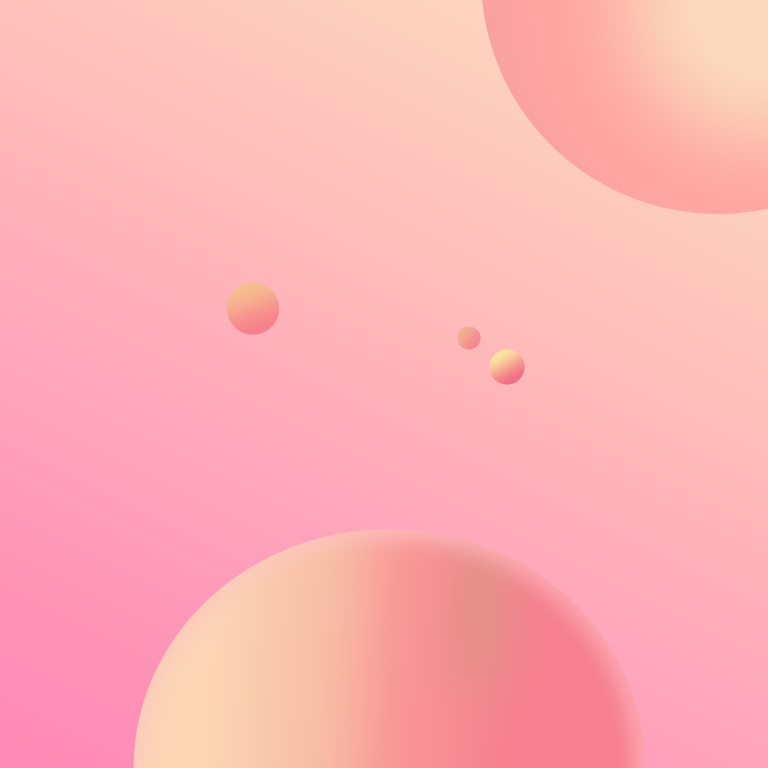
Give the GLSL for this background, as a three.js fragment shader.

```glsl
// Soft peach and pink gradient sky with a large sphere, a glowing dome and three small balls.
varying vec2 vUv;

// Coverage of a shape from its signed distance, with a smooth edge.
float cover(float dist) {
  return 1.0 - smoothstep(-0.001, 0.001, dist);
}

// Diagonal sky: hot pink at the lower left, cream at the upper right.
vec3 skyColor(vec2 p) {
  float t = (p.y + 0.5 * p.x) / 1.5;
  vec3 c = mix(vec3(1.0, 0.54, 0.71), vec3(1.0, 0.575, 0.717), smoothstep(0.0, 0.17, t));
  c = mix(c, vec3(1.0, 0.645, 0.738), clamp((t - 0.15) / 0.2, 0.0, 1.0));
  c = mix(c, vec3(1.0, 0.705, 0.725), clamp((t - 0.35) / 0.17, 0.0, 1.0));
  return mix(c, vec3(0.99, 0.835, 0.745), clamp((t - 0.52) / 0.36, 0.0, 1.0));
}

// Corner sphere: cream core fading to a coral rim.
vec3 sphereColor(vec2 p) {
  float d = length(p - vec2(1.0, 1.0));
  vec3 c = mix(vec3(0.985, 0.85, 0.74), vec3(1.0, 0.65, 0.635), smoothstep(0.08, 0.28, d));
  return mix(c, vec3(0.975, 0.63, 0.63), smoothstep(0.28, 0.38, d));
}

// Dome: cream to coral bands from left to right, with a pale inner rim.
vec3 domeColor(vec2 p, float radius) {
  float x = p.x + 0.06 * (0.15 - p.y);
  vec3 c = mix(vec3(0.985, 0.84, 0.71), vec3(0.97, 0.75, 0.65), smoothstep(0.25, 0.43, x));
  c = mix(c, vec3(0.975, 0.58, 0.585), smoothstep(0.4, 0.55, x));
  c = mix(c, vec3(0.965, 0.5, 0.56), smoothstep(0.52, 0.7, x));

  // Muted fold that fades toward the bottom.
  float fold = exp(-pow((x - 0.625) / 0.05, 2.0)) * smoothstep(0.02, 0.2, p.y);
  c = mix(c, vec3(0.89, 0.57, 0.53), 0.85 * fold);

  float rim = smoothstep(0.84, 1.01, radius);
  vec3 rimColor = mix(vec3(0.99, 0.79, 0.74), vec3(0.99, 0.66, 0.7), smoothstep(0.3, 0.75, p.x));
  return mix(c, rimColor, 0.85 * rim * rim);
}

// Draws a small ball lit along the given direction.
vec3 addBall(vec3 base, vec2 p, vec2 center, float radius, vec2 light, vec3 lit, vec3 shade) {
  vec2 q = (p - center) / radius;
  float t = smoothstep(-0.95, 1.0, dot(q, normalize(light)));
  return mix(base, mix(shade, lit, t), cover(length(p - center) - radius));
}

void main() {
  vec2 p = vUv;
  vec3 color = skyColor(p);

  // Large sphere cut by the upper right corner.
  float sphere = length(p - vec2(0.935, 1.03)) - 0.3086;
  color = mix(color, sphereColor(p), cover(sphere));

  // Elliptical dome rising from the lower edge.
  float domeRadius = length((p - vec2(0.507, 0.0)) / vec2(0.333, 0.311));
  color = mix(color, domeColor(p, domeRadius), cover((domeRadius - 1.0) * 0.32));

  // Floating balls.
  color = addBall(color, p, vec2(0.3294, 0.5983), 0.034, vec2(-0.35, 1.0),
                  vec3(0.96, 0.75, 0.56), vec3(0.97, 0.5, 0.55));
  color = addBall(color, p, vec2(0.6107, 0.5599), 0.015, vec2(-0.8, 0.7),
                  vec3(0.95, 0.69, 0.57), vec3(0.96, 0.53, 0.57));
  color = addBall(color, p, vec2(0.6602, 0.5221), 0.0228, vec2(-0.55, 1.0),
                  vec3(0.99, 0.9, 0.63), vec3(0.95, 0.43, 0.52));

  gl_FragColor = vec4(color, 1.0);
}
```
